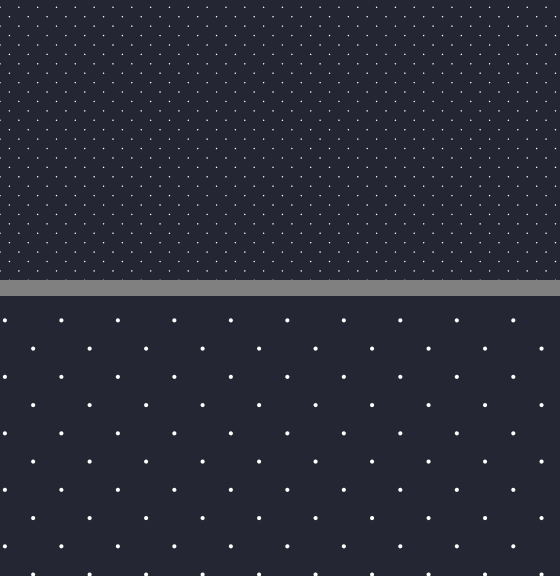
Top: the whole. Bottom: its middle third, enlarged.
This pattern is drawn by a Shadertoy shader. Its source:

```glsl
// Fine white polka dots on dark slate blue, in staggered rows.
// The stagger is a square lattice turned by 45 degrees, so the nearest dot
// is found by rounding the diagonal coordinates.

// Distance to the nearest dot centre; period is the dot spacing along a row.
float staggeredDotDistance(vec2 p, float period) {
    vec2 diagonal = vec2(p.x + p.y, p.x - p.y) / period;
    vec2 offset = diagonal - floor(diagonal + 0.5);
    return length(offset) * period * sqrt(0.5);
}

void mainImage(out vec4 fragColor, in vec2 fragCoord) {
    // Canvas height is one unit
    float pixel = 1.0 / iResolution.y;
    vec2 p = fragCoord * pixel;

    // 14.87 periods per height; the lowest row starts half a period in
    float period = 1.0 / 14.87;
    float dist = staggeredDotDistance(p - vec2(0.5 * period, -0.0012), period);

    // Dot coverage, softened over one pixel
    float dotMask = clamp(0.5 - (dist - 0.0024) / pixel, 0.0, 1.0);

    vec3 slate = vec3(0.141, 0.149, 0.2);
    fragColor = vec4(mix(slate, vec3(1.0), dotMask), 1.0);
}
```
